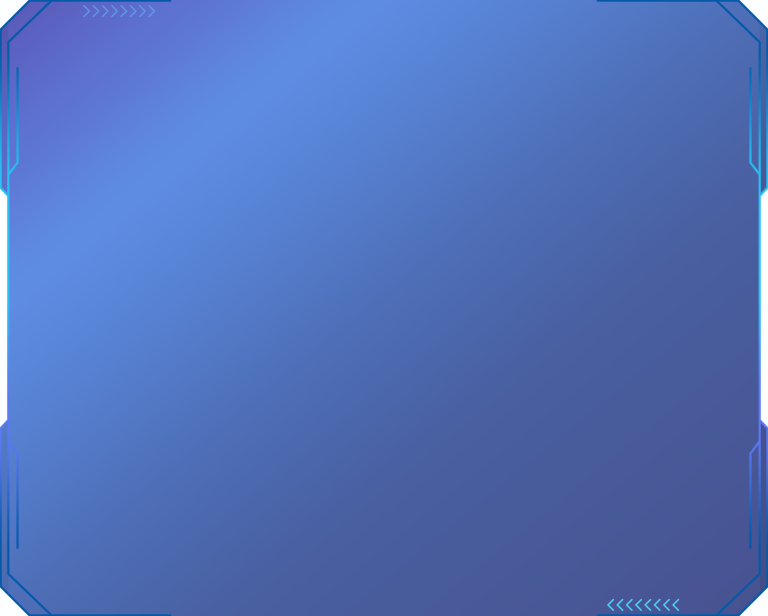
This background is drawn by a Shadertoy shader. Its source:

```glsl
// Blue diagonal gradient panel with a glowing, cut-corner interface frame.

// Lengths are in canvas heights, measured from the nearest corner.
const float CORNER_CUT   = 0.048;
const float NOTCH_DEPTH  = 0.0135;
const float NOTCH_START  = 0.3046;
const float RAIL_X       = 0.0285;
const float EDGE_LENGTH  = 0.276;
const float LINE_RADIUS  = 0.0018;
const float THIN_RADIUS  = 0.0012;
const vec2  BAND_REACH   = vec2(0.619, 0.505); // where the bright band meets the edges

const float CHEVRON_COUNT = 8.0;
const float CHEVRON_STEP  = 0.0151;
const float CHEVRON_ARM   = 0.0085;
const float CHEVRON_Y     = 0.018;

const vec3 OUTSIDE     = vec3(0.99, 0.995, 1.0);
const vec3 VIOLET      = vec3(0.35, 0.34, 0.71);
const vec3 PERIWINKLE  = vec3(0.365, 0.44, 0.815);
const vec3 SKY         = vec3(0.37, 0.55, 0.89);
const vec3 AZURE       = vec3(0.345, 0.515, 0.835);
const vec3 STEEL       = vec3(0.305, 0.43, 0.715);
const vec3 SLATE       = vec3(0.285, 0.373, 0.627);
const vec3 INDIGO      = vec3(0.28, 0.32, 0.565);
const vec3 LINE_DEEP   = vec3(0.02, 0.35, 0.66);
const vec3 LINE_CYAN   = vec3(0.17, 0.75, 0.96);
const vec3 LINE_VIOLET = vec3(0.36, 0.47, 0.95);
const vec3 MARK_FAINT  = vec3(0.38, 0.63, 0.95);
const vec3 MARK_BRIGHT = vec3(0.30, 0.84, 0.98);

float segment(vec2 p, vec2 a, vec2 b) {
    vec2 ab = b - a;
    return length(p - a - ab * clamp(dot(p - a, ab) / dot(ab, ab), 0.0, 1.0));
}

// Coverage of a shape from its signed distance.
float coverage(float d) {
    float pixel = 1.0 / iResolution.y;
    return smoothstep(0.75 * pixel, -0.75 * pixel, d);
}

// Diagonal sweep: violet corner, bright band, long fade to indigo.
vec3 backdrop(vec2 p) {
    float t = dot(p, 1.0 / BAND_REACH);
    vec3 c = mix(VIOLET, PERIWINKLE, clamp(t / 0.45, 0.0, 1.0));
    c = mix(c, SKY,    smoothstep(0.40, 1.00, t));
    c = mix(c, AZURE,  clamp((t - 1.00) / 0.35, 0.0, 1.0));
    c = mix(c, STEEL,  clamp((t - 1.35) / 0.65, 0.0, 1.0));
    c = mix(c, SLATE,  clamp((t - 2.00) / 0.60, 0.0, 1.0));
    return mix(c, INDIGO, clamp((t - 2.60) / 1.40, 0.0, 1.0));
}

// Frame colour by depth below the top edge.
vec3 frameColor(float y) {
    vec3 c = mix(LINE_DEEP, LINE_CYAN, smoothstep(0.06, 0.30, y));
    c = mix(c, LINE_VIOLET, smoothstep(0.46, 0.66, y));
    return mix(c, LINE_DEEP, smoothstep(0.70, 0.90, y));
}

// Positive outside the panel: cut corners and side notches.
float panelDistance(vec2 q) {
    float cut = (CORNER_CUT - q.x - q.y) * 0.7071;
    float notch = min(NOTCH_DEPTH - q.x, (q.y - q.x - NOTCH_START) * 0.7071);
    return max(cut, notch);
}

float outerFrame(vec2 q) {
    float inset = 0.001;
    float d = segment(q, vec2(inset, CORNER_CUT), vec2(CORNER_CUT, inset));
    d = min(d, segment(q, vec2(inset, CORNER_CUT), vec2(inset, NOTCH_START)));
    d = min(d, segment(q, vec2(inset, NOTCH_START), vec2(NOTCH_DEPTH, NOTCH_START + NOTCH_DEPTH)));
    return min(d, segment(q, vec2(CORNER_CUT, inset), vec2(EDGE_LENGTH, inset)));
}

float innerFrame(vec2 q) {
    vec2 bend = vec2(NOTCH_DEPTH, 0.0684);
    return min(segment(q, vec2(0.0847, 0.0), bend), segment(q, bend, vec2(NOTCH_DEPTH, 0.51)));
}

float sideRail(vec2 q) {
    vec2 bend = vec2(RAIL_X, 0.264);
    return min(segment(q, vec2(RAIL_X, 0.111), bend), segment(q, bend, vec2(0.0147, 0.282)));
}

// Row of arrow marks pointing along +x.
float chevrons(vec2 p, float firstTip) {
    float x = p.x - firstTip;
    float arm = CHEVRON_ARM;
    float i = clamp(floor((x + 0.5 * arm) / CHEVRON_STEP + 0.5), 0.0, CHEVRON_COUNT - 1.0);
    return segment(vec2(x - i * CHEVRON_STEP, abs(p.y - CHEVRON_Y)), vec2(0.0), vec2(-arm, arm));
}

void mainImage(out vec4 fragColor, in vec2 fragCoord) {
    vec2 size = vec2(iResolution.x / iResolution.y, 1.0);
    vec2 p = fragCoord / iResolution.y;
    p.y = 1.0 - p.y;                  // depth from the top edge
    vec2 q = min(p, size - p);        // fold all four corners together

    // Panel, with slightly darker side strips
    vec3 color = backdrop(p);
    color *= 1.0 - 0.06 * coverage(q.x - NOTCH_DEPTH);
    color = mix(color, OUTSIDE, coverage(-panelDistance(q)));

    // Frame lines
    float lines = min(min(outerFrame(q), innerFrame(q)), sideRail(q));
    color = mix(color, frameColor(p.y), coverage(lines - LINE_RADIUS));

    // Arrow marks at the upper left and, turned around, at the lower right
    color = mix(color, MARK_FAINT, 0.8 * coverage(chevrons(p, 0.145) - THIN_RADIUS));
    color = mix(color, MARK_BRIGHT, coverage(chevrons(size - p, 0.154) - THIN_RADIUS));

    fragColor = vec4(color, 1.0);
}
```
